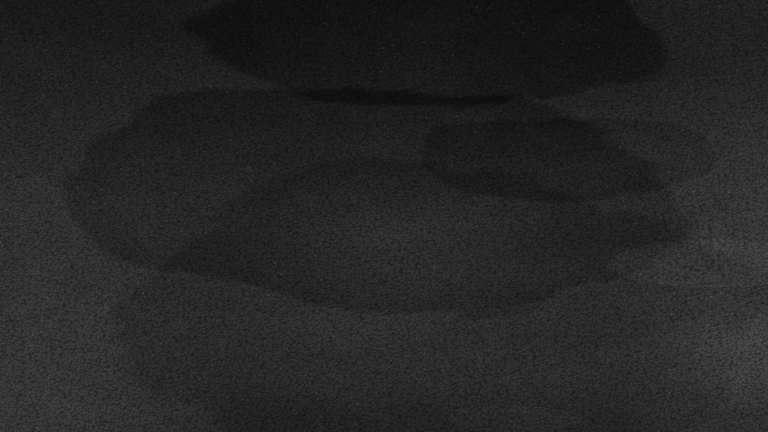
This texture is drawn by a Shadertoy shader. Its source:

```glsl
// Dark worn slate board with cloudy stains, fine slanted grain and faint scratches.

float hash(vec2 p) {
    p = fract(p * vec2(0.1031, 0.1137));
    p += dot(p, p.yx + 33.33);
    return fract((p.x + p.y) * p.x * 17.0);
}

// Layered, rotated sines: soft clouds, roughly -1 to 1
float clouds(vec2 p) {
    float sum = 0.0, weight = 0.5;
    for (int i = 0; i < 6; i++) {
        p = mat2(0.8, 0.6, -0.6, 0.8) * p * 1.8 + 1.1 * sin(p.yx * 0.9) + 2.3;
        sum += weight * sin(p.x) * cos(p.y);
        weight *= 0.58;
    }
    return sum;
}

// Cellular noise: x = distance to the nearest grain, y = its random value
vec2 grains(vec2 p) {
    vec2 cell = floor(p), nearest = vec2(9.0, 0.0);
    for (int y = -1; y <= 1; y++) {
        for (int x = -1; x <= 1; x++) {
            vec2 id = cell + vec2(x, y);
            vec2 centre = id + vec2(hash(id + 7.0), hash(id + 61.0));
            float d = length(p - centre);
            if (d < nearest.x) nearest = vec2(d, hash(id + 113.0));
        }
    }
    return nearest;
}

// Dried puddle: crisp ragged rim, fading towards the inside
float stain(vec2 p, vec2 centre, vec2 radius, float rough) {
    float depth = 1.0 - length((p - centre) / radius) + rough * clouds(p * vec2(2.5, 4.5) + centre * 9.0);
    return smoothstep(0.0, 0.07, depth) * mix(0.55, 1.0, exp(-2.0 * max(depth, 0.0)));
}

float glow(vec2 p, vec2 centre, vec2 radius) {
    vec2 q = (p - centre) / radius;
    return exp(-dot(q, q));
}

// Short, hair-thin marks at random places and angles
float scratches(vec2 p) {
    float sum = 0.0;
    for (int i = 0; i < 14; i++) {
        vec2 seed = vec2(float(i) * 13.0 + 5.0, 29.0);
        vec2 q = p - vec2(1.78 * hash(seed), hash(seed + 17.0));
        float angle = 0.4 + 1.6 * hash(seed + 41.0);
        q = mat2(cos(angle), -sin(angle), sin(angle), cos(angle)) * q;
        q.y += 2.0 * q.x * q.x;
        float halfLength = 0.015 + 0.04 * hash(seed + 83.0);
        sum += smoothstep(0.003, 0.0005, abs(q.y)) * smoothstep(halfLength, 0.0, abs(q.x));
    }
    return sum;
}

void mainImage(out vec4 fragColor, in vec2 fragCoord) {
    vec2 p = fragCoord / iResolution.y;
    p.x += 0.89 - 0.5 * iResolution.x / iResolution.y;

    // Broad light: dim at the top, lighter to the right
    float tone = 0.184 - 0.082 * smoothstep(0.45, 1.0, p.y);
    tone += 0.025 * smoothstep(1.3, 1.75, p.x);
    tone -= 0.03 * smoothstep(0.14, 0.0, p.y) * smoothstep(0.2, 0.6, p.x);

    // Overlapping stains
    tone -= 0.040 * stain(p, vec2(0.90, 0.54), vec2(0.79, 0.26), 0.22);
    tone -= 0.026 * stain(p, vec2(1.00, 0.26), vec2(0.74, 0.36), 0.18);
    tone -= 0.040 * stain(p, vec2(1.00, 0.91), vec2(0.54, 0.17), 0.20);
    tone -= 0.028 * stain(p, vec2(1.32, 0.63), vec2(0.36, 0.10), 0.25);

    // Chalky patches
    tone += 0.028 * stain(p, vec2(1.64, 0.39), vec2(0.26, 0.055), 0.35);
    tone += 0.018 * stain(p, vec2(1.20, 0.03), vec2(0.17, 0.035), 0.30);
    tone += 0.045 * glow(p, vec2(1.68, 0.21), vec2(0.15, 0.09));
    tone += 0.032 * glow(p, vec2(0.95, 0.42), vec2(0.28, 0.12));
    tone += 0.022 * glow(p, vec2(0.05, 0.08), vec2(0.20, 0.20));

    // Mottling drawn out sideways
    tone += 0.012 * clouds(p * vec2(3.0, 8.0));
    tone += 0.007 * clouds(p * vec2(14.0, 22.0) + 4.0);

    // Slanted grain and sparse pale specks
    vec2 slanted = mat2(0.92, -0.39, 0.39, 0.92) * p;
    vec2 grain = grains(slanted * vec2(135.0, 205.0) + 300.0);
    tone *= 1.0 + 0.55 * (0.46 - grain.x) + 0.22 * (grain.y - 0.5);
    vec2 speck = grains(p * 95.0 + 500.0);
    tone += 0.07 * step(0.975, speck.y) * smoothstep(0.35, 0.05, speck.x);

    tone += 0.022 * scratches(p);
    fragColor = vec4(vec3(clamp(tone, 0.03, 0.4)), 1.0);
}
```
